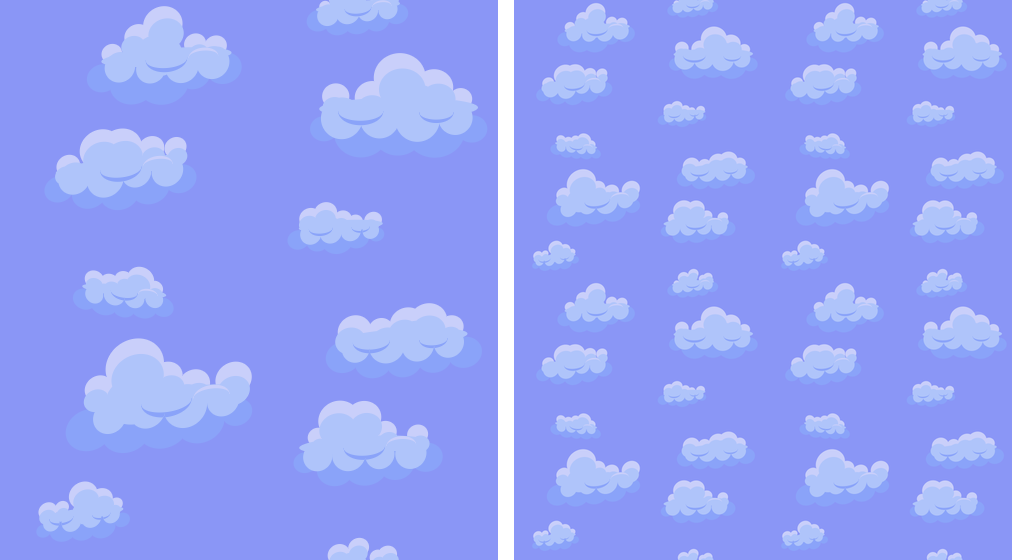
Left: one tile. Right: repeated 2 by 2.
Write a Shadertoy shader that draws this pattern.

```glsl
// Flat cartoon clouds with shaded undersides, scattered over a seamless periwinkle sky.

float hash(float cloud, float part) {
    vec2 p = fract(vec2(cloud + 1.0, part + 1.0) * vec2(0.1731, 0.3179));
    p += dot(p, p.yx + 19.19);
    return fract((p.x + p.y) * p.x * 7.31);
}

// Approximate signed distance to an ellipse
float ellipse(vec2 q, vec2 center, vec2 radius) {
    q -= center;
    float k = length(q / radius) + 1e-4;
    return k * (k - 1.0) / max(length(q / (radius * radius)), 1e-4);
}

// Tapered arc; side = 1 hangs down like a smile, -1 arches up
float crescent(vec2 q, vec2 center, float width, float side) {
    float outer = ellipse(q, center, width * vec2(1.0, 0.62));
    float inner = ellipse(q, center, width * vec2(1.0, 0.42));
    return max(max(outer, -inner), side * (q.y - center.y));
}

// Blends one flat layer with an edge one pixel wide
void paint(inout vec3 col, vec3 ink, float dist, float pixel) {
    col = mix(col, ink, clamp(0.5 - dist / pixel, 0.0, 1.0));
}

// Draws one cloud in local units, where its half width is 1
void drawCloud(inout vec3 col, vec2 q, float id, float pixel) {
    vec3 shadeBlue = vec3(0.54, 0.64, 0.975);
    vec3 bodyBlue = vec3(0.685, 0.77, 0.98);
    vec3 lightLilac = vec3(0.79, 0.81, 0.98);

    float peak = mix(-0.35, 0.3, hash(id, 1.0));
    float rise = mix(0.14, 0.42, hash(id, 2.0));
    float second = 0.6 * hash(id, 8.0);
    q.y -= 0.28 * (hash(id, 3.0) - 0.5) * q.x;

    // Underside: a few wide scallops, deepest in the middle
    float shade = ellipse(q, vec2(0.0, -0.13), vec2(0.85, 0.17));
    float shift = 0.16 * (hash(id, 4.0) - 0.5);
    for (float i = 0.0; i < 5.0; i++) {
        float x = (i - 2.0) * 0.41;
        float r = 0.14 + 0.13 * (1.0 - x * x) + 0.1 * (hash(id, 10.0 + i) - 0.5);
        float y = -0.12 - 0.12 * (1.0 - x * x) - 0.08 * hash(id, 20.0 + i);
        shade = min(shade, ellipse(q, vec2(x + shift, y), vec2(r * 1.12, r)));
    }

    // Crown: lit puffs, each with a lower copy that belongs to the body
    float body = ellipse(q, vec2(0.0, 0.03), vec2(0.88, 0.12));
    body = min(body, ellipse(q, vec2(peak, 0.06), vec2(0.33, 0.12 + 0.4 * rise)));
    float light = 1e3;
    for (float i = 0.0; i < 5.0; i++) {
        float x = (i - 2.0) * 0.34 + 0.14 * (hash(id, 30.0 + i) - 0.5);
        float hump = exp(-8.0 * (x - peak) * (x - peak));
        float other = x + 0.5 * sign(peak);
        hump = max(hump, second * exp(-8.0 * other * other));
        float r = 0.13 + 0.14 * hump + 0.08 * (hash(id, 40.0 + i) - 0.5);
        vec2 c = vec2(x, 0.09 + rise * hump + 0.08 * (hash(id, 50.0 + i) - 0.5));
        light = min(light, ellipse(q, c, vec2(r * 1.06, r)));
        vec2 drop = vec2(0.12 * (hash(id, 60.0 + i) - 0.5), -0.13);
        body = min(body, ellipse(q, c + drop, vec2(r * 0.95, r * 0.85)));
    }

    // Body: round scallops along the lower edge
    for (float i = 0.0; i < 4.0; i++) {
        float x = (i - 1.5) * 0.42;
        float r = 0.16 + 0.07 * (1.0 - x * x) + 0.06 * (hash(id, 70.0 + i) - 0.5);
        float y = -0.06 - 0.06 * hash(id, 80.0 + i);
        body = min(body, ellipse(q, vec2(x, y), vec2(r)));
    }

    paint(col, shadeBlue, shade, pixel);
    paint(col, lightLilac, light, pixel);
    paint(col, bodyBlue, body, pixel);

    // Folds sit above the notches between scallops
    if (hash(id, 5.0) > 0.4) {
        float fold = min(crescent(q, vec2(-0.42, 0.0), 0.25, 1.0),
                         crescent(q, vec2(0.42, -0.02), 0.19, 1.0));
        paint(col, shadeBlue, max(fold, body), pixel);
    } else {
        paint(col, shadeBlue, max(crescent(q, vec2(0.0, 0.0), 0.28, 1.0), body), pixel);
        paint(col, lightLilac, max(crescent(q, vec2(0.5, 0.0), 0.2, -1.0), body), pixel);
    }
}

void mainImage(out vec4 fragColor, in vec2 fragCoord) {
    vec2 p = fragCoord / iResolution.y;
    vec2 tile = vec2(iResolution.x / iResolution.y, 1.0);
    vec3 col = vec3(0.54, 0.59, 0.965);

    // Two staggered, swaying columns of five clouds, wrapped around the tile
    for (float id = 0.0; id < 10.0; id++) {
        float column = mod(id, 2.0);
        float row = floor(id / 2.0) + 0.45 * column;
        float sway = 0.08 * sin(6.2832 * 0.4 * row + 1.0) + 0.06 * (hash(id, 6.0) - 0.5);
        vec2 center = vec2(0.26 + 0.5 * column + sway,
                           0.89 - row / 5.0 + 0.03 * (hash(id, 7.0) - 0.5));
        float size = 0.119 + 0.042 * cos(6.2832 * 0.4 * (floor(row) + 3.0 * column + 2.0));
        vec2 d = p - center * tile;
        d -= tile * round(d / tile);
        if (max(abs(d.x), abs(d.y)) < 1.3 * size)
            drawCloud(col, d / size, id, 1.0 / (iResolution.y * size));
    }
    fragColor = vec4(col, 1.0);
}
```
